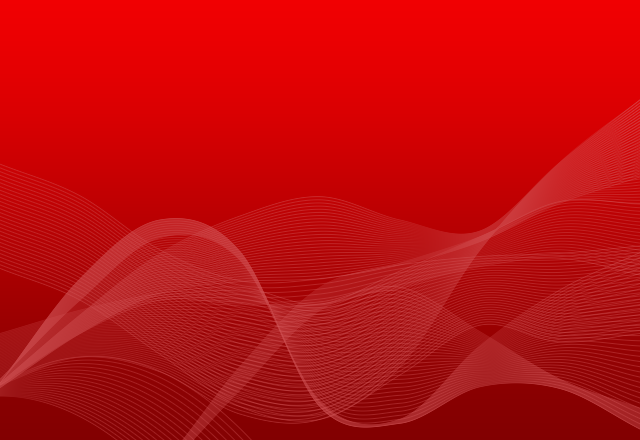
Reproduce this background procedurally as a Shadertoy shader.

```glsl
// Draws translucent ribbons of fine woven lines flowing across a red gradient.

const vec3 SKY_TOP = vec3(0.945, 0.0, 0.008);
const vec3 SKY_BOTTOM = vec3(0.51, 0.0, 0.004);
const vec3 THREAD_COLOR = vec3(0.83, 0.34, 0.35);
const float THREAD_WIDTH = 0.0018;   // in canvas heights
const float THREAD_OPACITY = 0.58;
const float VEIL = 0.035;            // faint fill between threads
const int KNOTS = 9;

// Heights of the ribbon edges at evenly spaced knots, left to right
const float LEFT_TOP[KNOTS] = float[](.627, .555, .432, .362, .366, .398, .417, .424, .441);
const float LEFT_LOW[KNOTS] = float[](.390, .318, .195, .076, .047, .148, .261, .223, .242);
const float RIDGE_TOP[KNOTS] = float[](.129, .284, .424, .509, .553, .500, .475, .631, .773);
const float RIDGE_LOW[KNOTS] = float[](.119, .242, .333, .360, .367, .398, .451, .538, .598);
const float HUMP_TOP[KNOTS] = float[](.129, .366, .500, .428, .076, .038, .121, .117, .025);
const float HUMP_LOW[KNOTS] = float[](.125, .242, .318, .309, .314, .347, .246, .138, .072);
const float FAN_TOP[KNOTS] = float[](.138, .318, .460, .409, .087, .047, .214, .341, .426);
const float SWELL_TOP[KNOTS] = float[](.242, .295, .333, .347, .309, .384, .462, .540, .538);
const float SWELL_LOW[KNOTS] = float[](.125, .188, .155, .059, .047, .167, .432, .631, .773);
const float RISE_TOP[KNOTS] = float[](-.326, -.212, -.061, .167, .347, .402, .462, .542, .536);
const float RISE_LOW[KNOTS] = float[](-.326, -.231, -.076, .114, .295, .347, .394, .413, .375);

// Catmull-Rom curve: returns height and slope at x in 0..1
vec2 curve(float x, float knots[KNOTS]) {
    float s = clamp(x, 0.0, 0.9999) * float(KNOTS - 1);
    int i = int(s);
    float f = s - float(i);
    float b = knots[i];
    float c = knots[i + 1];
    float a = i > 0 ? knots[max(i - 1, 0)] : 2.0 * b - c;
    float d = i < KNOTS - 2 ? knots[min(i + 2, KNOTS - 1)] : 2.0 * c - b;
    float k1 = 0.5 * (c - a);
    float k2 = a - 2.5 * b + 2.0 * c - 0.5 * d;
    float k3 = 0.5 * (d - a) + 1.5 * (b - c);
    float height = b + f * (k1 + f * (k2 + f * k3));
    float slope = (k1 + f * (2.0 * k2 + f * 3.0 * k3)) * float(KNOTS - 1);
    return vec2(height, slope);
}

// Downward arch: returns height and slope
vec2 arch(float x, float center, float peak, float bend) {
    float offset = x - center;
    return vec2(peak - bend * offset * offset, -2.0 * bend * offset);
}

// Blends a family of threads spread evenly between two edges (height, slope)
void weave(inout vec3 color, float y, vec2 upper, vec2 lower, float threads, float strength) {
    float pixel = 1.0 / iResolution.y;
    float aspect = iResolution.x / iResolution.y;
    float span = upper.x - lower.x;
    float size = max(abs(span), 0.003);
    float t = clamp((y - lower.x) * sign(span) / size, 0.0, 1.0);
    float slope = mix(lower.y, upper.y, t) / aspect;
    float tilt = inversesqrt(1.0 + slope * slope);

    // Soft limit at the ribbon's two edges
    float outside = (abs(y - 0.5 * (upper.x + lower.x)) - 0.5 * size) * tilt;
    float inside = 1.0 - smoothstep(0.0, pixel, outside);

    // Single threads, melting into their mean where they crowd together
    float gap = size * tilt / threads;
    float away = abs(fract(t * threads + 0.5) - 0.5) * gap;
    float thread = clamp(1.0 - away / pixel, 0.0, 1.0) * min(1.0, THREAD_WIDTH / pixel);
    thread = max(thread, clamp(0.5 + (0.5 * THREAD_WIDTH - away) / pixel, 0.0, 1.0));
    float mean = 1.0 - exp(-THREAD_WIDTH / gap);
    float cover = mix(thread, mean, smoothstep(0.35, 0.85, pixel / gap));

    float alpha = inside * strength * (VEIL + THREAD_OPACITY * cover);
    color = mix(color, THREAD_COLOR, alpha);
}

void mainImage(out vec4 fragColor, in vec2 fragCoord) {
    vec2 uv = fragCoord / iResolution.xy;
    float x = uv.x;

    // Backdrop
    float glow = mix(uv.y, smoothstep(0.0, 1.0, uv.y), 0.5);
    vec3 color = mix(SKY_BOTTOM, SKY_TOP, glow);

    // Ribbons, back to front
    vec2 hump = curve(x, HUMP_TOP);
    weave(color, uv.y, curve(x, LEFT_TOP), curve(x, LEFT_LOW), 28.0, 0.75);
    weave(color, uv.y, curve(x, RIDGE_TOP), curve(x, RIDGE_LOW), 26.0, 0.8);
    weave(color, uv.y, curve(x, SWELL_TOP), curve(x, SWELL_LOW), 34.0, 0.75);
    weave(color, uv.y, curve(x, RISE_TOP), curve(x, RISE_LOW), 20.0, 0.7);
    weave(color, uv.y, hump, curve(x, HUMP_LOW), 34.0, 0.75);
    weave(color, uv.y, curve(x, FAN_TOP), hump, 34.0, 0.75);
    weave(color, uv.y, arch(x, 0.145, 0.19, 3.1), arch(x, 0.0, 0.10, 3.0), 18.0, 0.7);

    fragColor = vec4(color, 1.0);
}
```
